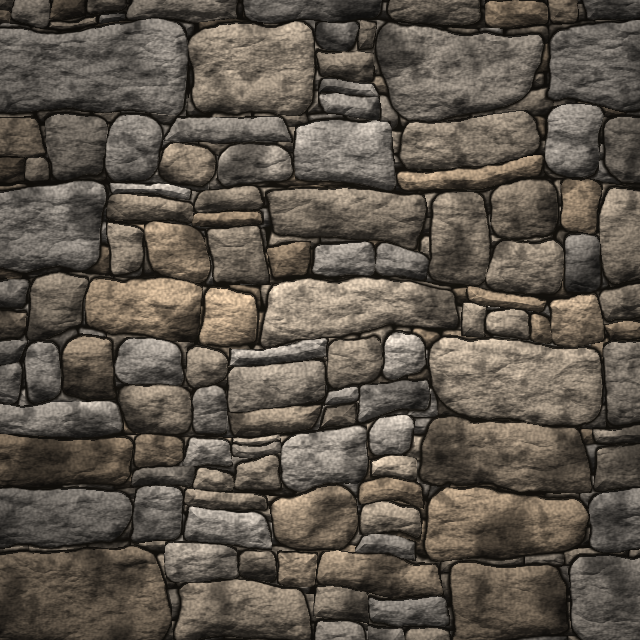
This texture is drawn by a Shadertoy shader. Its source:

```glsl
struct Stone {
    float dist;   // signed distance to the outline, negative inside
    vec2 local;   // position in the stone, -1 to 1
    vec2 id;
};

float hash(vec2 p) {
    vec3 q = fract(p.xyx * vec3(0.1031, 0.1030, 0.0973));
    q += dot(q, q.yzx + 33.33);
    return fract((q.x + q.y) * q.z);
}

vec2 gradient(vec2 cell) {
    float angle = 6.2832 * hash(cell);
    return vec2(cos(angle), sin(angle));
}

float gradientNoise(vec2 p) {
    vec2 i = floor(p), f = p - i;
    vec2 u = f * f * f * (f * (f * 6.0 - 15.0) + 10.0);
    vec2 e = vec2(1.0, 0.0);
    float low = mix(dot(gradient(i), f), dot(gradient(i + e), f - e), u.x);
    float high = mix(dot(gradient(i + e.yx), f - e.yx), dot(gradient(i + 1.0), f - 1.0), u.x);
    return mix(low, high, u.y);
}

float fbm(vec2 p, int octaves) {
    float sum = 0.0, amplitude = 0.5;
    for (int i = 0; i < octaves; i++) {
        sum += amplitude * gradientNoise(p);
        p = mat2(1.6, 1.2, -1.2, 1.6) * p + 7.3;
        amplitude *= 0.5;
    }
    return sum;
}

float jitteredEdge(float index, float seed, float jitter) {
    return index + jitter * (hash(vec2(index, seed)) - 0.5);
}

// Index, lower edge and upper edge of an uneven interval
vec3 jitteredCell(float x, float seed, float jitter) {
    float i = floor(x);
    if (x < jitteredEdge(i, seed, jitter)) i -= 1.0;
    else if (x >= jitteredEdge(i + 1.0, seed, jitter)) i += 1.0;
    return vec3(i, jitteredEdge(i, seed, jitter), jitteredEdge(i + 1.0, seed, jitter));
}

// Uneven courses, whose cells are split at random into smaller stones
Stone findStone(vec2 p, vec2 count, float seed) {
    vec3 row = jitteredCell(p.y * count.y, seed, 0.65);
    vec3 col = jitteredCell(p.x * count.x, seed + row.x * 3.0 + 50.0, 0.75);
    vec2 lo = vec2(col.y, row.y) / count, hi = vec2(col.z, row.z) / count;
    vec2 id = vec2(col.x, row.x) + seed;
    for (int level = 0; level < 3; level++) {
        vec2 size = hi - lo;
        if (hash(id + 11.3) > 0.54 || max(size.x * 0.6, size.y) < 0.045) break;
        bool wide = size.x > size.y * mix(1.1, 2.6, hash(id + 3.1));
        vec2 cut = lo + size * mix(0.28, 0.72, hash(id + 5.7));
        bool upper = wide ? p.x > cut.x : p.y > cut.y;
        if (wide) { if (upper) lo.x = cut.x; else hi.x = cut.x; }
        else { if (upper) lo.y = cut.y; else hi.y = cut.y; }
        id = id * 2.0 + vec2(upper ? 1.0 : 0.0, 7.0);
    }
    // Tapered sides and rounded corners
    vec2 extent = 0.5 * (hi - lo), q = p - 0.5 * (lo + hi);
    vec2 local = q / extent;
    vec2 lean = sign(vec2(hash(id + 1.9), hash(id + 2.3)) - 0.5);
    vec2 taper = vec2(0.2, 0.3) * vec2(hash(id + 4.1), hash(id + 6.1));
    vec2 side = extent * (1.0 - taper * (0.5 + 0.5 * local.yx * lean));
    float radius = min(side.x, side.y) * mix(0.2, 0.75, hash(id + 8.3));
    vec2 corner = abs(q) - side + radius;
    float dist = length(max(corner, 0.0)) + min(max(corner.x, corner.y), 0.0) - radius;
    dist += 0.011 * fbm(p * 20.0 + id, 4);
    return Stone(dist, local, id);
}

vec2 warp(vec2 p) {
    vec2 bend = vec2(gradientNoise(p * 4.0), gradientNoise(p * 4.0 + 19.0));
    vec2 wobble = vec2(gradientNoise(p * 14.0 + 5.0), gradientNoise(p * 14.0 + 31.0));
    return p + 0.038 * bend + 0.009 * wobble;
}

Stone bigStone(vec2 p) { return findStone(warp(p), vec2(4.6, 8.6), 3.0); }
Stone fillerStone(vec2 p) { return findStone(warp(p), vec2(13.0, 27.0), 40.0); }

float dome(float dist, float depth) {
    float t = clamp(-dist / depth, 0.0, 1.0);
    return 0.55 * depth * t * (2.0 - t);
}

float wallHeight(vec2 p) {
    Stone stone = bigStone(p);
    float base = 0.0;
    if (stone.dist > 0.0) { stone = fillerStone(p); base = -0.002; }
    float bulge = fbm(p * vec2(7.0, 12.0) + stone.id * 3.7, 6);
    float ridge = abs(fbm(p * vec2(9.0, 17.0) + stone.id * 1.3, 4));
    return base + dome(stone.dist, 0.022) + 0.028 * bulge + 0.02 * min(ridge, 0.12);
}

vec3 stoneColor(Stone stone, vec2 p) {
    float kind = hash(stone.id + 9.7);
    vec3 tint = mix(vec3(1.0, 0.91, 0.80), vec3(0.98, 0.93, 0.87), smoothstep(0.5, 0.9, kind));
    tint = mix(vec3(1.0, 0.87, 0.72), tint, smoothstep(0.05, 0.35, kind));
    float tone = mix(0.47, 0.64, hash(stone.id + 12.9));
    // Broad dark stains, small lichen spots and pale worn patches
    float stain = smoothstep(0.02, 0.24, fbm(p * 7.0 + stone.id * 2.1, 6));
    float lichen = smoothstep(0.04, 0.28, fbm(p * 30.0 + stone.id, 4));
    float pale = smoothstep(0.0, 0.25, fbm(p * 10.0 - stone.id, 5));
    tone *= (1.0 - 0.48 * stain) * (1.0 - 0.36 * lichen) * (1.0 + 0.16 * pale);
    tone *= 1.0 + 0.28 * gradientNoise(p * 210.0);
    return tint * tone * mix(0.84, 1.08, 0.5 + 0.5 * stone.local.y);
}

void mainImage(out vec4 fragColor, in vec2 fragCoord) {
    vec2 p = fragCoord / iResolution.xy;
    Stone big = bigStone(p), filler = fillerStone(p);

    // Relief lit from above
    vec2 e = vec2(0.0014, 0.0);
    float h = wallHeight(p);
    vec2 slope = vec2(wallHeight(p + e) - h, wallHeight(p + e.yx) - h) / e.x;
    vec3 normal = normalize(vec3(-clamp(slope, -1.2, 1.2), 1.0));
    float light = 0.36 + 0.84 * max(dot(normal, normalize(vec3(-0.25, 0.65, 0.75))), 0.0);

    // Small stones in the wide gaps, shadow in the narrow ones
    vec3 shadow = vec3(0.07, 0.06, 0.045);
    float fillerMask = 1.0 - smoothstep(-0.003, 0.002, filler.dist);
    fillerMask *= smoothstep(0.001, 0.007, big.dist);
    vec3 color = mix(shadow, stoneColor(filler, p) * light * 0.85, fillerMask);
    float bigMask = 1.0 - smoothstep(-0.0025, 0.0015, big.dist);
    color = mix(color, stoneColor(big, p) * light, bigMask);

    // Darker toward the borders
    color *= mix(1.08, 0.66, smoothstep(0.2, 0.75, length(p - vec2(0.52, 0.5))));
    fragColor = vec4(color, 1.0);
}
```
